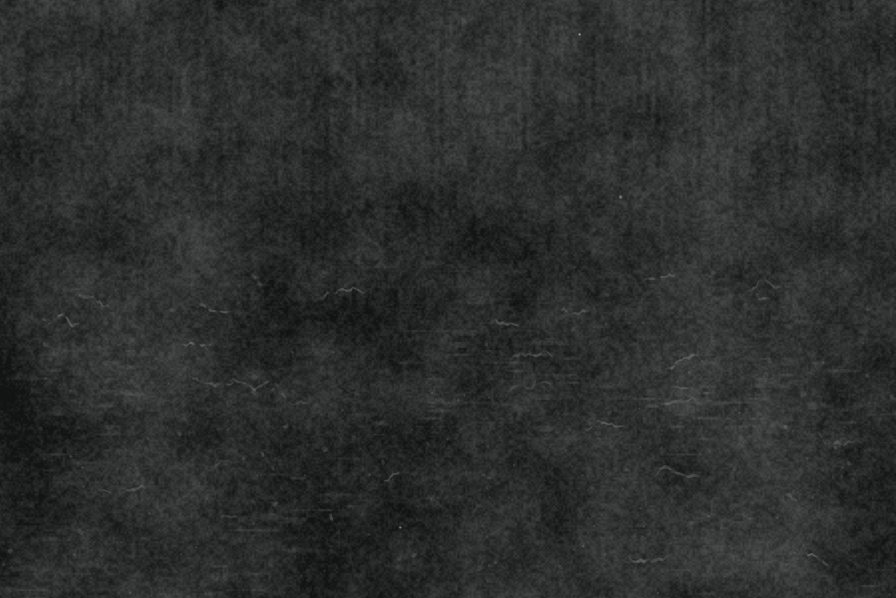
This texture is drawn by a Shadertoy shader. Its source:

```glsl
// Worn charcoal slate: cloudy grain, faint streaks, pale scratches, smudges and specks.

float hash(vec2 p) {
    vec3 q = fract(vec3(p.xyx) * 0.1031);
    q += dot(q, q.yzx + 33.33);
    return fract((q.x + q.y) * q.z);
}

vec2 hash2(vec2 p) {
    return vec2(hash(p), hash(p + 57.3));
}

float noise(vec2 p) {
    vec2 cell = floor(p), f = fract(p);
    f = f * f * (3.0 - 2.0 * f);
    return mix(mix(hash(cell), hash(cell + vec2(1, 0)), f.x),
               mix(hash(cell + vec2(0, 1)), hash(cell + vec2(1, 1)), f.x), f.y);
}

float fbm(vec2 p) {
    float sum = 0.0, weight = 0.53;
    for (int i = 0; i < 4; i++) {
        sum += weight * noise(p);
        p = mat2(1.6, 1.2, -1.2, 1.6) * p + 17.7;
        weight *= 0.5;
    }
    return sum;
}

float blob(vec2 p, vec2 centre, vec2 radius) {
    vec2 d = (p - centre) / radius;
    return exp(-dot(d, d));
}

// Thin, crooked, broken lines, mostly lying flat
float scratches(vec2 p, float pixel) {
    float sum = 0.0;
    for (int i = 0; i < 34; i++) {
        float id = float(i);
        vec2 centre = vec2(0.08, 0.04) + hash2(vec2(id, 3.0)) * vec2(1.36, 0.5);
        float steep = step(0.72, hash(vec2(id, 8.0)));
        float angle = (hash(vec2(id, 11.0)) - 0.5) * mix(0.6, 3.0, steep);
        vec2 q = mat2(cos(angle), -sin(angle), sin(angle), cos(angle)) * (p - centre);
        float halfLength = mix(0.012, 0.055, hash(vec2(id, 19.0))) * mix(1.0, 0.5, steep);
        q.y += (noise(vec2(q.x * 45.0 + 9.0, id)) - 0.5) * 0.022;
        q.y += (noise(vec2(q.x * 160.0 + 40.0, id)) - 0.5) * 0.005;
        float width = 0.0022 * noise(vec2(q.x * 70.0 + 30.0, id + 0.5));
        float line = 1.0 - smoothstep(width, width + 1.2 * pixel, abs(q.y));
        float ends = 1.0 - smoothstep(0.6, 1.0, abs(q.x) / halfLength);
        float broken = smoothstep(0.15, 0.65, noise(p * 110.0 + id));
        sum += line * ends * broken * mix(0.4, 1.0, hash(vec2(id, 23.0)));
    }
    return min(sum, 1.2);
}

// Soft rubbed patches of chalk
float smudges(vec2 p) {
    float sum = blob(p, vec2(0.61, 0.57), vec2(0.075, 0.035));
    for (int i = 0; i < 14; i++) {
        float id = float(i);
        vec2 centre = hash2(vec2(id, 41.0)) * vec2(1.5, 0.9);
        vec2 radius = mix(vec2(0.01), vec2(0.042), hash2(vec2(id, 47.0)));
        sum += 0.75 * blob(p, centre, radius);
    }
    return sum * smoothstep(0.2, 0.8, 0.5 * noise(p * 45.0) + 0.5 * noise(p * 150.0));
}

// Scattered dots, one at most per cell
float specks(vec2 p, float density, float share, float radius, float pixel) {
    vec2 cell = floor(p * density);
    vec2 centre = (cell + 0.2 + 0.6 * hash2(cell + 5.0)) / density;
    float r = radius * mix(0.3, 1.0, hash(cell + 71.0));
    float d = length(p - centre) + (noise(p * 220.0) - 0.5) * radius;
    float present = step(1.0 - share, hash(cell + 91.0));
    return present * (1.0 - smoothstep(r - pixel, r + pixel, d)) * hash(cell + 13.0);
}

void mainImage(out vec4 fragColor, in vec2 fragCoord) {
    vec2 p = fragCoord / iResolution.y;
    float pixel = 1.0 / iResolution.y;
    float aspect = iResolution.x / iResolution.y;
    float low = 1.0 - smoothstep(0.35, 0.7, p.y);
    float high = smoothstep(0.5, 0.85, p.y);

    // Broad light and shade
    float grey = 0.167 + 0.014 * high;
    grey += 0.022 * blob(p, vec2(1.0, 0.88), vec2(0.4, 0.2));
    grey += 0.028 * blob(p, vec2(1.25, 0.12), vec2(0.25, 0.13));
    grey -= 0.028 * blob(p, vec2(0.35, 0.1), vec2(0.22, 0.14));
    grey -= 0.018 * blob(p, vec2(0.8, 0.62), vec2(0.2, 0.15));
    float edge = min(p.x, aspect - p.x);
    grey -= 0.03 * (1.0 - smoothstep(0.0, 0.14, edge));

    // Clouds, mottling and grain
    grey += 0.15 * (fbm(p * 3.5 + 4.0) - 0.5);
    grey += 0.13 * (fbm(p * 15.0 + 31.0) - 0.5);
    grey += 0.07 * (noise(p * 130.0) - 0.5);
    grey += 0.075 * (noise(p * 300.0 + 7.0) - 0.5);

    // Upright brushing above, flat scuffs below
    grey += 0.045 * (noise(p * vec2(130.0, 7.0)) - 0.5) * (0.3 + 0.7 * high);
    float scuffs = smoothstep(0.68, 0.92, noise(p * vec2(22.0, 150.0)));
    grey += 0.055 * scuffs * low * smoothstep(0.35, 0.65, fbm(p * 6.0 + 60.0));

    // Pale marks
    grey += 0.055 * smudges(p);
    grey += 0.16 * scratches(p, pixel);
    grey += 0.09 * specks(p, 34.0, 0.22, 0.0045, pixel) * (0.4 + 0.6 * low);
    grey += 0.13 * specks(p + 3.0, 62.0, 0.12, 0.002, pixel) * (0.3 + 0.7 * low);
    grey += 0.5 * specks(p + 8.0, 11.0, 0.07, 0.003, pixel);

    grey = max(grey, 0.075);
    fragColor = vec4(grey + vec3(-0.006, 0.005, 0.0), 1.0);
}
```
